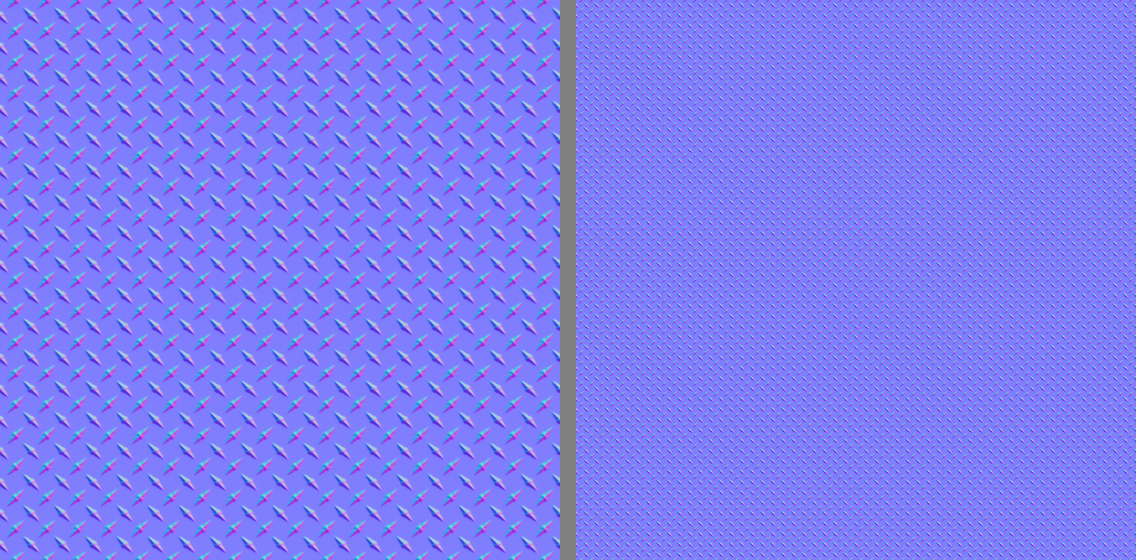
Left: one tile. Right: repeated 3 by 3.
Reproduce this texture map procedurally as a WebGL 1 fragment shader.

```glsl
precision highp float;
// Normal map of a steel tread plate with crossed, lens-shaped raised lugs.

uniform vec2 u_resolution;

const float REPEATS = 18.0;        // cells across and down
const float LUG_HALF_LENGTH = 0.39; // in cells, as are the sizes below
const float LUG_HALF_WIDTH = 0.09;
const float CREST_ROUNDING = 0.018;
const float FOOT_ROUNDING = 0.014;
const float KNOB_RADIUS = 0.132;
const float KNOB_ROUNDING = 0.045;
const float SLOPE = 1.22;          // steepness of the lug flanks
const float WEAR_FREQUENCY = 10.0; // whole number, so the wear wraps per cell
const float LUG_WEAR = 0.007;
const float PLATE_WEAR = 0.0008;
const float NORMAL_STEP = 0.006;
const vec3 FLAT_TINT = vec3(0.998, 0.988, 0.992);
const int SAMPLES = 3;             // antialiasing grid per side

vec2 hashGradient(vec2 lattice) {
  lattice = mod(lattice, WEAR_FREQUENCY);
  float angle = 6.2832 * fract(sin(dot(lattice, vec2(127.1, 311.7))) * 43758.5);
  return vec2(cos(angle), sin(angle));
}

// Gradient noise that wraps once per cell.
float wrappedNoise(vec2 p) {
  vec2 i = floor(p);
  vec2 f = p - i;
  vec2 s = f * f * f * (f * (f * 6.0 - 15.0) + 10.0);
  vec2 e = vec2(1.0, 0.0);
  float a = dot(hashGradient(i), f);
  float b = dot(hashGradient(i + e.xy), f - e.xy);
  float c = dot(hashGradient(i + e.yx), f - e.yx);
  float d = dot(hashGradient(i + e.xx), f - e.xx);
  return mix(mix(a, b, s.x), mix(c, d, s.x), s.y);
}

float smoothMax(float a, float b, float k) {
  float d = a - b;
  return 0.5 * (a + b + sqrt(d * d + k * k));
}

// Height of one lug centred on a cell point, running along a unit direction.
float lugHeight(vec2 p, vec2 centre, vec2 along, float wear) {
  vec2 q = fract(p - centre + 0.5) - 0.5;
  float u = dot(q, along);
  float v = dot(q, vec2(-along.y, along.x));

  // Lens: the overlap of two large circles, with a rounded ridge.
  float radius = (LUG_HALF_LENGTH * LUG_HALF_LENGTH + LUG_HALF_WIDTH * LUG_HALF_WIDTH)
               / (2.0 * LUG_HALF_WIDTH);
  float across = sqrt(v * v + CREST_ROUNDING * CREST_ROUNDING);
  float lens = radius - length(vec2(u, across + radius - LUG_HALF_WIDTH));

  // Round knob in the middle.
  float knob = KNOB_RADIUS - sqrt(dot(q, q) + KNOB_ROUNDING * KNOB_ROUNDING);

  float body = smoothMax(lens, knob, 0.01) + LUG_WEAR * wear;
  return SLOPE * smoothMax(body, 0.0, FOOT_ROUNDING);
}

float plateHeight(vec2 p) {
  float wear = wrappedNoise(p * WEAR_FREQUENCY);
  float rising = lugHeight(p, vec2(0.5, 0.0), vec2(0.7071, 0.7071), wear);
  float falling = lugHeight(p, vec2(0.0, 0.5), vec2(0.7071, -0.7071), wear);
  return rising + falling + PLATE_WEAR * wear;
}

vec3 plateNormal(vec2 p) {
  vec2 e = vec2(NORMAL_STEP, 0.0);
  vec2 slope = vec2(plateHeight(p + e.xy) - plateHeight(p - e.xy),
                    plateHeight(p + e.yx) - plateHeight(p - e.yx)) / (2.0 * NORMAL_STEP);
  return normalize(vec3(-slope, 1.0));
}

void main() {
  vec3 sum = vec3(0.0);
  for (int y = 0; y < SAMPLES; y++) {
    for (int x = 0; x < SAMPLES; x++) {
      vec2 offset = (vec2(float(x), float(y)) + 0.5) / float(SAMPLES) - 0.5;
      vec2 uv = (gl_FragCoord.xy + offset) / u_resolution;
      sum += plateNormal(fract(uv * REPEATS));
    }
  }
  vec3 normal = sum / float(SAMPLES * SAMPLES);
  gl_FragColor = vec4((normal * 0.5 + 0.5) * FLAT_TINT, 1.0);
}
```
